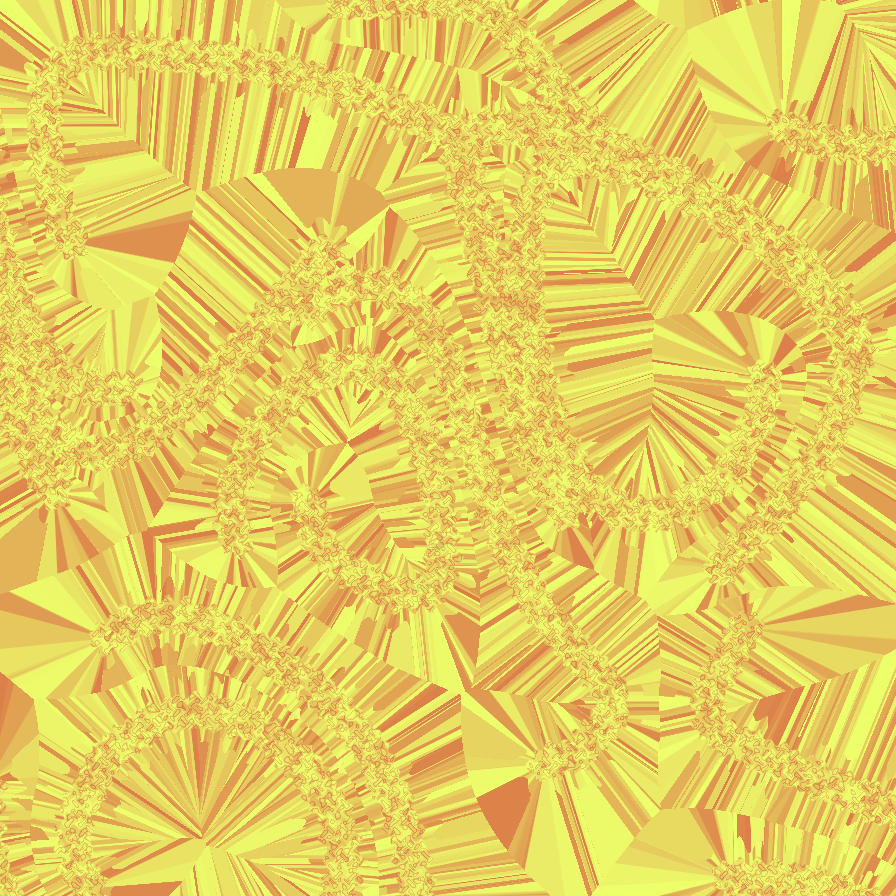
Write a WebGL 1 fragment shader that draws this pattern.

```glsl
precision highp float;
uniform vec2 u_resolution;

const int STRANDS = 18;
const int STEPS = 24;
const float STEP_LENGTH = 0.031;
const float BAND_RADIUS = 0.019;

const vec3 LEMON = vec3(0.93, 1.0, 0.42);
const vec3 SAND = vec3(0.90, 0.79, 0.365);
const vec3 TERRACOTTA = vec3(0.86, 0.49, 0.285);

vec2 hash2(vec2 p) {
  vec3 h = fract(p.xyx * vec3(0.1031, 0.1030, 0.0973));
  h += dot(h, h.yzx + 33.33);
  return fract((h.xx + h.yz) * h.zy);
}

// Flow along the crests of one plane wave
vec2 shearWave(vec2 p, vec2 k, float phase) {
  return vec2(-k.y, k.x) * sin(dot(k, p) + phase);
}

// Mostly upright meanders that lie flat near the top and bottom
vec2 flowDirection(vec2 p) {
  float upright = clamp(5.0 * p.y * (1.0 - p.y), 0.15, 1.0);
  vec2 v = shearWave(p, vec2(11.0, 1.5), 0.7) * upright;
  v += shearWave(p, vec2(3.0, 8.0), 2.1);
  v += 0.5 * shearWave(p, vec2(-8.0, 9.0), 4.4);
  return normalize(v + 0.0001);
}

// Closest point to p on all strands
vec2 nearestOnStrands(vec2 p) {
  vec2 best = vec2(9.0);
  float bestSq = 99.0;
  for (int i = 0; i < STRANDS; i++) {
    vec2 a = fract(float(i) * vec2(0.7549, 0.5698) + vec2(0.06, 0.45));
    for (int j = 0; j < STEPS; j++) {
      vec2 dir = flowDirection(a);
      vec2 foot = a + dir * clamp(dot(p - a, dir), 0.0, STEP_LENGTH);
      vec2 gap = p - foot;
      float sq = dot(gap, gap);
      if (sq < bestSq) {
        bestSq = sq;
        best = foot;
      }
      a += dir * STEP_LENGTH;
    }
  }
  return best;
}

// Cellular noise: x = softened cell value, y = distance to seed, z = second value
vec3 cells(vec2 p, float softness) {
  vec2 base = floor(p);
  vec2 id1 = base;
  vec2 id2 = base;
  float d1 = 9.0;
  float d2 = 9.0;
  for (int y = -1; y <= 1; y++) {
    for (int x = -1; x <= 1; x++) {
      vec2 id = base + vec2(float(x), float(y));
      float d = length(id + hash2(id) - p);
      if (d < d1) {
        d2 = d1; id2 = id1;
        d1 = d; id1 = id;
      } else if (d < d2) {
        d2 = d; id2 = id;
      }
    }
  }
  vec2 own = hash2(id1 + 71.0);
  float other = hash2(id2 + 71.0).x;
  float blend = 0.5 - 0.5 * smoothstep(0.0, softness, d2 - d1);
  float tone = mix(pow(own.x, 1.6), pow(other, 1.6), blend);
  return vec3(tone, d1, own.y);
}

// Small outlined grains that fill a band
float grainTone(vec2 p, float scale, float pixel) {
  vec2 wobble = 0.3 * sin(p.yx * 420.0 + vec2(0.0, 1.7));
  vec3 cell = cells(p * scale + wobble, scale * pixel);
  float radius = mix(0.2, 0.5, cell.z);
  float width = 0.07 + 0.5 * scale * pixel;
  float ring = 1.0 - smoothstep(0.04, width, abs(cell.y - radius));
  return mix(0.55 * cell.x, 0.95, ring * mix(0.45, 1.0, cell.x));
}

// Rays: cells on the band edge, some merging further out
float rayTone(vec2 edge, float stretch, float pixel) {
  float soft = pixel / stretch;
  vec3 thin = cells(edge * 210.0, 210.0 * soft);
  vec3 wide = cells(edge * 85.0 + 40.0, 85.0 * soft);
  float merged = step(0.68, wide.z) * step(1.0 + wide.z, stretch);
  return mix(thin.x, wide.x, merged);
}

vec3 palette(float t) {
  vec3 light = mix(LEMON, SAND, clamp(t / 0.41, 0.0, 1.0));
  return mix(light, TERRACOTTA, clamp((t - 0.41) / 0.59, 0.0, 1.0));
}

void main() {
  float pixel = 1.0 / u_resolution.y;
  vec2 p = gl_FragCoord.xy * pixel;

  vec2 foot = nearestOnStrands(p);
  float reach = length(p - foot);
  vec2 outward = (p - foot) / max(reach, 0.00001);

  // Ragged band outline
  vec2 rim = foot + outward * BAND_RADIUS;
  float radius = BAND_RADIUS + 0.005 * sin(rim.x * 310.0) * sin(rim.y * 270.0);
  vec2 edge = foot + outward * min(reach, radius);

  float rays = rayTone(edge, max(reach / radius, 1.0), pixel);
  float grains = grainTone(p, 130.0, pixel);
  float outside = smoothstep(-pixel, pixel, reach - radius);
  gl_FragColor = vec4(palette(mix(grains, rays, outside)), 1.0);
}
```
